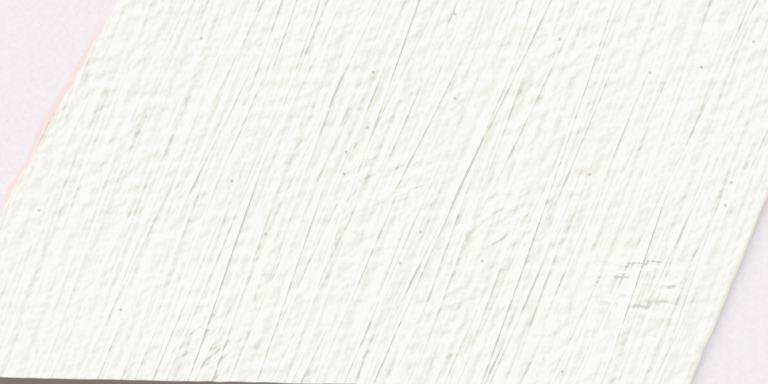
A WebGL 1 fragment shader for this texture:

```glsl
precision highp float;
uniform vec2 u_resolution;

const vec3 LIGHT_PAINT = vec3(0.985, 0.98, 0.965);
const vec3 MID_PAINT = vec3(0.94, 0.93, 0.90);
const vec3 SHADE_PAINT = vec3(0.85, 0.83, 0.80);
const vec3 PAPER = vec3(0.96, 0.932, 0.952);
const vec3 BLUSH = vec3(0.99, 0.88, 0.85);
const vec3 UNDERSIDE = vec3(0.50, 0.46, 0.43);

float hash(vec2 p) {
  return fract(sin(dot(p, vec2(127.1, 311.7))) * 43758.5453);
}

float noise(vec2 p) {
  vec2 cell = floor(p);
  vec2 f = fract(p);
  f = f * f * (3.0 - 2.0 * f);
  float low = mix(hash(cell), hash(cell + vec2(1.0, 0.0)), f.x);
  float high = mix(hash(cell + vec2(0.0, 1.0)), hash(cell + 1.0), f.x);
  return mix(low, high, f.y);
}

// Position across a brush stroke, with a slight wander
float across(vec2 p, float slant) {
  return p.x - slant * p.y + 0.025 * noise(p * vec2(2.2, 1.7));
}

// Thin ridges left by single bristles, each fading along its length
float bristles(vec2 p, float slant, float count, float seed) {
  float s = across(p, slant) * count;
  float id = floor(s);
  float centre = 0.25 + 0.5 * hash(vec2(id, seed));
  float d = (fract(s) - centre) / (count * 0.0032);
  float fade = smoothstep(0.35, 0.75, noise(vec2(id * 7.3 + seed, p.y * 3.0)));
  float side = hash(vec2(id, seed + 5.0)) - 0.35;
  return side * fade * exp(-d * d);
}

// Local patch of crumpled paint
float wrinkles(vec2 p, vec2 centre, vec2 radius, float slope) {
  vec2 q = (p - centre) / radius;
  float wave = 0.8 * noise(p * 30.0);
  float n = noise(vec2(p.x * 24.0, (p.y + slope * p.x) * 65.0 + wave));
  return exp(-dot(q, q) * dot(q, q)) * smoothstep(0.2, 0.75, n);
}

float relief(vec2 p) {
  float patchy = 0.5 + 0.8 * noise(p * 3.5 + 8.0);
  float h = 0.75 * patchy * noise(p * vec2(38.0, 48.0));
  h += 0.25 * noise(p * 100.0 + 17.0);
  h += 0.42 * noise(vec2(across(p, 0.42) * 65.0, p.y * 3.0));
  h += 0.22 * noise(vec2(across(p, 0.38) * 130.0, p.y * 4.0 + 9.0));
  h += 0.65 * bristles(p, 0.44, 27.0, 1.0);
  h += 0.75 * bristles(p, 0.36, 17.0, 2.0);
  h += 0.60 * bristles(p, 0.50, 13.0, 3.0);
  h += 1.00 * wrinkles(p, vec2(1.67, 0.25), vec2(0.12, 0.09), 0.2);
  h += 0.45 * wrinkles(p, vec2(1.04, 0.53), vec2(0.13, 0.08), -0.4);
  h += 0.35 * wrinkles(p, vec2(1.32, 0.42), vec2(0.10, 0.10), -0.5);
  h += 0.40 * wrinkles(p, vec2(0.53, 0.09), vec2(0.09, 0.07), -0.7);
  return h;
}

// Rare round specks, one candidate per cell
float specks(vec2 p, float count) {
  vec2 cell = floor(p * count);
  vec2 centre = 0.3 + 0.4 * vec2(hash(cell + 3.0), hash(cell + 9.0));
  float d = length(fract(p * count) - centre) / count;
  return step(0.94, hash(cell)) * (1.0 - smoothstep(0.002, 0.006, d));
}

vec3 paint(vec2 p) {
  vec2 toLight = 0.003 * vec2(-0.8, 0.6);
  float lit = relief(p - toLight) - relief(p + toLight);
  lit += 0.06 * (noise(p * 4.0 + 20.0) - 0.5);
  vec3 col = mix(MID_PAINT, LIGHT_PAINT, smoothstep(-0.24, 0.14, lit));
  col = mix(col, SHADE_PAINT, smoothstep(0.17, 0.48, -lit));
  col += vec3(0.004, 0.0, -0.006) * (noise(p * 9.0) - 0.5);
  return mix(col, vec3(0.78, 0.73, 0.67), 0.6 * specks(p, 14.0));
}

void main() {
  vec2 p = gl_FragCoord.xy / u_resolution.y;
  float soft = 1.2 / u_resolution.y;
  float rough = 0.007 * (noise(p * 35.0) - 0.5) + 0.008 * (noise(p * 9.0) - 0.5);

  // Signed distances to the swatch borders, positive inside
  float left = (p.x - 0.55 * p.y + 0.243) * 0.876 + rough;
  float right = (1.797 + 0.41 * p.y - p.x) * 0.925 + 0.6 * rough;
  float bottom = p.y - 0.016 + 0.0186 * p.x + 0.3 * rough;

  // Paper with fine grain, a blush on the left and a cast shadow on the right
  vec3 paper = PAPER + 0.022 * (noise(p * 120.0) - 0.5);
  float stain = smoothstep(0.42, 0.52, p.y) * (1.0 - smoothstep(0.85, 1.0, p.y));
  float reach = 0.012 + 0.035 * noise(vec2(p.y * 7.0, 4.0));
  paper = mix(paper, BLUSH, 0.8 * stain * smoothstep(-reach, -0.4 * reach, left));
  paper *= 1.0 - 0.16 * exp(min(right, 0.0) / 0.014) * step(1.0, p.x);

  vec3 col = paint(p);
  float rim = 1.0 - smoothstep(0.0, 0.012, right);
  col = mix(col, vec3(0.86, 0.82, 0.76), 0.5 * rim);
  col = mix(paper, col, smoothstep(-soft, soft, min(left, right)));
  col = mix(UNDERSIDE, col, smoothstep(-soft, soft, bottom));
  gl_FragColor = vec4(clamp(col, 0.0, 1.0), 1.0);
}
```
